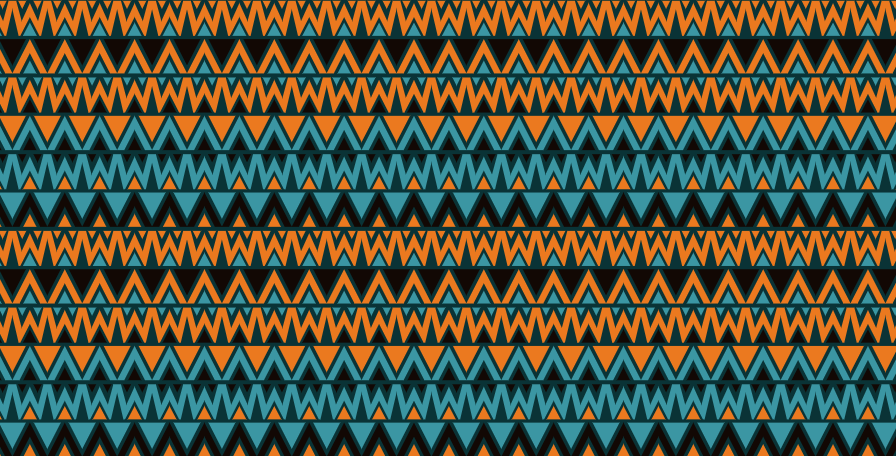
A Shadertoy shader for this pattern:

```glsl
// Geometric textile of stacked bands: tall chevron rows alternate with zigzag rows.
// Each band mirrors one cell about its axis and cuts shapes from half planes,
// while three inks rotate from one pair of bands to the next.

const vec3 GROUND = vec3(0.04, 0.20, 0.21);

vec3 ink(int i) {
    i = i % 3;
    return i == 0 ? vec3(0.92, 0.475, 0.12)
         : i == 1 ? vec3(0.23, 0.59, 0.64)
                  : vec3(0.07, 0.03, 0.015);
}

// Signed distance below a sloping line: positive where y > top + slope * x
float below(vec2 p, float top, float slope) {
    return (p.y - top - slope * p.x) / sqrt(1.0 + slope * slope);
}

float cover(float inside, float pixel) {
    return clamp(0.5 + inside / pixel, 0.0, 1.0);
}

// Each row returns the inside distances of its top triangle, band and base triangle.
vec3 chevronRow(vec2 p) {
    float strip = min(p.y - 1.0, 45.0 - p.y);
    float hanging = min(strip, -below(p, -9.0, 1.95));
    float band = min(strip, min(below(p, 1.0, 1.95), -below(p, 19.0, 1.95)));
    float base = min(strip, below(p, 28.5, 1.95));
    return vec3(hanging, band, base);
}

vec3 zigzagRow(vec2 p) {
    float strip = min(p.y - 1.0, 46.0 - p.y);
    // Small triangle hanging in the notch between short and tall peaks
    float hanging = min(strip, -below(vec2(abs(p.x - 9.8), p.y), 11.5, -2.0));
    // Band: notch above, short hollow at the axis, tall hollow at the cell edge
    float notch = min(-below(p, 4.0, 2.2), -below(p, 66.0, -3.71));
    float shortHollow = below(p, 22.0, 1.95);
    float tallHollow = below(p, 107.2, -4.25);
    float band = min(strip, -max(notch, max(shortHollow, tallHollow)));
    float base = min(strip, below(p, 29.0, 1.9));
    return vec3(hanging, band, base);
}

void mainImage(out vec4 fragColor, in vec2 fragCoord) {
    // Canvas is 585 units high, measured downward from the top
    float pixel = 585.0 / iResolution.y;
    vec2 p = vec2(fragCoord.x, iResolution.y - fragCoord.y) * pixel;

    // Repeat across and down, then mirror about the cell axis
    int row = int(floor(p.y / 49.2));
    float across = mod(p.x - 38.3 + 22.4, 44.8) - 22.4;
    vec2 cell = vec2(abs(across), mod(p.y, 49.2));

    // Rotate the inks through each pair of rows
    bool tall = row % 2 == 1;
    int turn = (row / 2) % 3;
    vec3 shapes = tall ? chevronRow(cell) : zigzagRow(cell);

    vec3 color = GROUND;
    color = mix(color, ink(tall ? turn + 2 : turn), cover(shapes.x, pixel));
    color = mix(color, ink(tall ? turn : turn / 2), cover(shapes.y, pixel));
    color = mix(color, ink(turn + 1), cover(shapes.z, pixel));
    fragColor = vec4(color, 1.0);
}
```
